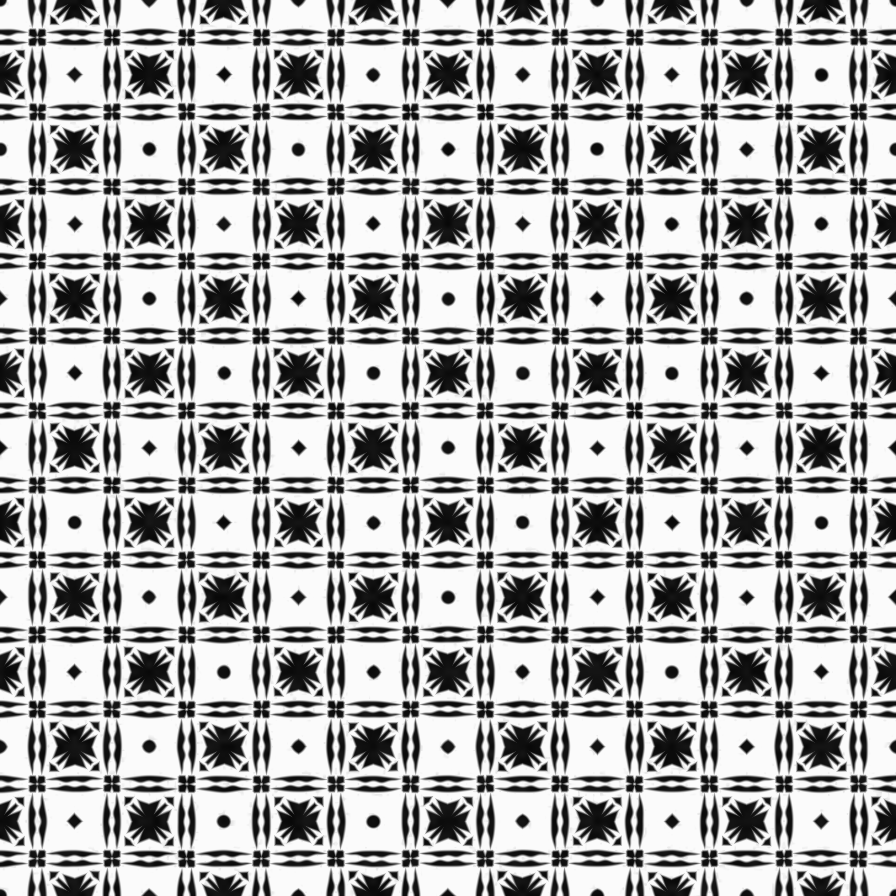
Reproduce this pattern procedurally as a Shadertoy shader.

```glsl
// Black ink checkerboard of flared crosses and small diamonds on white, framed by
// paired lens strokes with a four-petal square at every crossing. Each part is a
// distance-like field in cell units; wrapping noise roughens edges and ink.

const float CELLS = 12.0;            // even, so the checkerboard wraps
const float EDGE_SOFT = 0.021;       // half width of the ink bleed, in cells
const float WOBBLE = 0.014;          // edge roughness, in cells
const float ROUGH_PER_CELL = 5.0;    // noise lattice steps per cell
const float LENS_HALF_LENGTH = 0.35;
const float LENS_TIP = 0.065;        // distance of the lens tips from the grid line
const float LENS_OUTER_H = 0.108;    // outer bulge of horizontal lenses
const float LENS_OUTER_V = 0.120;    // outer bulge of vertical lenses
const float PETAL_HALF = 0.108;
const float DIAMOND_RADIUS = 0.100;
const float SPECK_STRENGTH = 0.10;
const vec3 INK = vec3(0.03);
const vec3 PAPER = vec3(0.985);

float hash(vec2 p) {
    vec3 q = fract(vec3(p.xyx) * 0.1031);
    q += dot(q, q.yzx + 33.33);
    return fract((q.x + q.y) * q.z);
}

// Value noise whose lattice repeats after a whole number of steps
float wrapNoise(vec2 p, float period) {
    vec2 i = floor(p), f = fract(p);
    f = f * f * (3.0 - 2.0 * f);
    vec2 lo = mod(i, period), hi = mod(i + 1.0, period);
    return mix(mix(hash(lo), hash(vec2(hi.x, lo.y)), f.x),
               mix(hash(vec2(lo.x, hi.y)), hash(hi), f.x), f.y);
}

// Flared cross with diagonal spikes and corner chips, folded eightfold
float crossMotif(vec2 p) {
    p = abs(p);
    float a = max(p.x, p.y), b = min(p.x, p.y);
    float arm = max((b - 0.04 - 0.38 * a) * 0.93, (a - 0.235 - 0.35 * b) * 0.94);
    float spike = max((a - b - 0.057 + 0.1 * a) * 0.7, (a + b - 0.455) * 0.7);
    float chip = max(a - 0.325, (0.51 + 0.25 * (a - b) - a - b) * 0.7);
    return min(arm, min(spike, chip));
}

// Diamond, rounder in some cells than in others
float diamond(vec2 p, float roundness) {
    p = abs(p);
    float sharp = (p.x + p.y - DIAMOND_RADIUS) * 0.707;
    return mix(sharp, length(p) - DIAMOND_RADIUS * 0.88, roundness);
}

// Lens stroke: u runs along the grid line, v is the distance from it
float lens(float u, float v, float bulge) {
    float t = u / LENS_HALF_LENGTH;
    float taper = 1.0 - t * t;
    float wave = 0.030 + 0.013 * cos(u * 26.0);
    float outer = mix(LENS_TIP, bulge, taper);
    float inner = mix(LENS_TIP, wave, taper);
    return max(v - outer, inner - v) * 0.95;
}

// Square of four petals: side notches and a pale eye
float petals(vec2 q) {
    float a = max(q.x, q.y), b = min(q.x, q.y);
    float square = max(a - PETAL_HALF, (a + b - 1.85 * PETAL_HALF) * 0.707);
    float notch = 0.38 * (a - 0.045) - b;
    return max(max(square, notch), 0.014 - length(q));
}

void mainImage(out vec4 fragColor, in vec2 fragCoord) {
    vec2 grid = fragCoord / iResolution.xy * CELLS;
    float period = CELLS * ROUGH_PER_CELL;
    vec2 lattice = grid * ROUGH_PER_CELL;
    vec2 rough = vec2(wrapNoise(lattice, period),
                      wrapNoise(lattice + vec2(17.0, 31.0), period)) - 0.5;

    // Cell centres lie on whole grid numbers, frame lines halfway between
    vec2 id = mod(floor(grid + 0.5), CELLS);
    vec2 local = fract(grid + 0.5) - 0.5;
    vec2 p = local + rough * WOBBLE;
    vec2 fromFrame = abs(0.5 - abs(p));
    float chance = hash(id + 5.0);

    // Checkerboard centres
    bool isCross = mod(id.x + id.y, 2.0) > 0.5;
    float shape = isCross ? crossMotif(p * (0.98 + 0.04 * chance))
                          : diamond(p, smoothstep(0.3, 0.9, chance));

    // Frames and crossings
    shape = min(shape, lens(p.x, fromFrame.y, LENS_OUTER_H));
    shape = min(shape, lens(p.y, fromFrame.x, LENS_OUTER_V));
    shape = min(shape, petals(fromFrame));

    // Soft printed edge, never sharper than a pixel
    float soft = max(EDGE_SOFT, 0.75 * CELLS / min(iResolution.x, iResolution.y));
    float ink = 1.0 - smoothstep(-soft, soft, shape);

    // Uneven ink and faint specks that hug the strokes
    ink *= 1.0 - 0.06 * wrapNoise(lattice * 2.0, period * 2.0);
    float speck = smoothstep(0.72, 0.95, wrapNoise(lattice * 4.0, period * 4.0));
    ink = max(ink, speck * SPECK_STRENGTH * (1.0 - smoothstep(0.0, 0.09, shape)));

    fragColor = vec4(mix(PAPER, INK, ink), 1.0);
}
```
